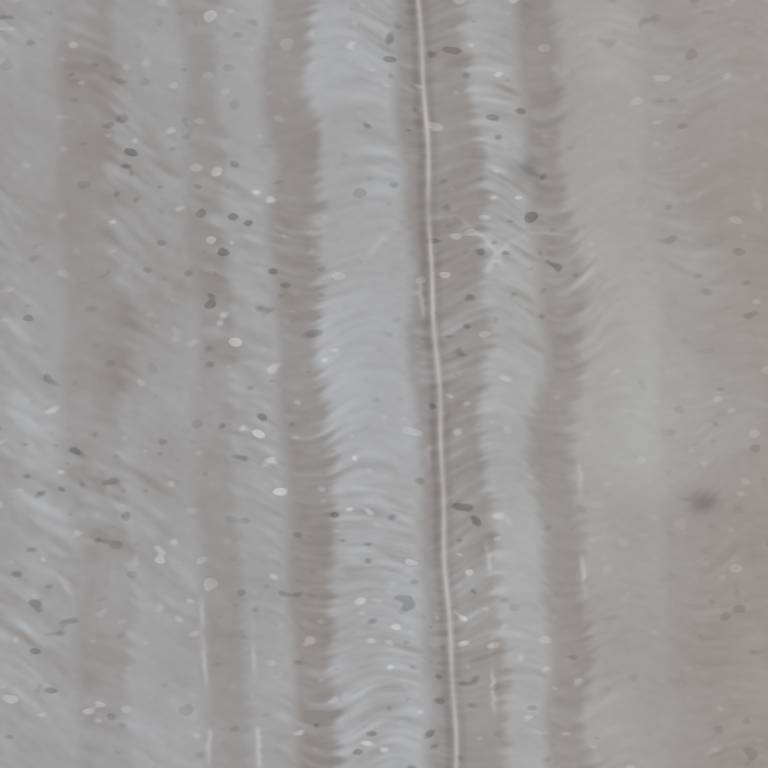
Write a Shadertoy shader that draws this texture.

```glsl
const vec3 WARM_GREY = vec3(0.562, 0.549, 0.541);
const vec3 COOL_GREY = vec3(0.668, 0.672, 0.680);
const vec3 BEIGE_SHIFT = vec3(0.006, 0.000, -0.018);
const vec3 SEAM_LIGHT = vec3(0.735, 0.720, 0.705);
const float SEAM_X = 0.546;
const float SEAM_LEAN = 0.048;
const float SEAM_WIDTH = 0.0032;
const float STROKE_CONTRAST = 0.27;
const float SCUFF_CONTRAST = 0.24;
const float PATCH_CONTRAST = 0.22;
const float PIT_DEPTH = 0.11;
const float RIDGE_GLOW = 0.085;
const int RIDGES = 7;
const int ARCS = 5;

// Trowel bands: centre, half width, brightness
const int BANDS = 12;
const vec3 BAND[BANDS] = vec3[](
    vec3(0.03, 0.030, 0.15), vec3(0.10, 0.032, -0.30), vec3(0.18, 0.045, 0.20),
    vec3(0.25, 0.026, -0.22), vec3(0.31, 0.030, 0.18), vec3(0.368, 0.025, -0.42),
    vec3(0.455, 0.056, 0.38), vec3(0.532, 0.014, -0.38), vec3(0.580, 0.030, -0.34),
    vec3(0.645, 0.030, 0.28), vec3(0.700, 0.024, -0.32), vec3(0.780, 0.055, 0.16));

const vec2 STAINS[2] = vec2[](vec2(0.685, 0.780), vec2(0.915, 0.345));

vec3 hash3(vec2 p) {
    vec3 q = fract(vec3(p.xyx) * vec3(0.1031, 0.1030, 0.0973));
    q += dot(q, q.yxz + 33.33);
    return fract((q.xxy + q.yzz) * q.zyx);
}

// Cellular noise: soft light and dark grains, one per cell, zero mean
float grain(vec2 p) {
    vec2 cell = floor(p);
    float sum = 0.0;
    for (int j = -1; j <= 1; j++)
    for (int i = -1; i <= 1; i++) {
        vec2 c = cell + vec2(i, j);
        vec3 h = hash3(c + 57.0);
        vec2 d = p - c - h.xy;
        float k = max(0.0, 1.0 - dot(d, d));
        sum += (2.0 * h.z - 1.0) * k * k;
    }
    return sum;
}

float line(float d, float width) {
    return exp(-d * d / (width * width));
}

float bandTone(float x) {
    float tone = 0.0;
    for (int i = 0; i < BANDS; i++) {
        float edge = abs(x - BAND[i].x) - BAND[i].y;
        tone += BAND[i].z * (1.0 - smoothstep(-0.010, 0.012, edge));
    }
    return tone;
}

void mainImage(out vec4 fragColor, in vec2 fragCoord) {
    vec2 uv = fragCoord / iResolution.xy;
    float x = uv.x - SEAM_LEAN * (1.0 - uv.y);
    float left = 1.0 - smoothstep(0.24, 0.42, uv.x);
    float right = smoothstep(0.66, 0.85, uv.x);

    // Horizontal chatter strokes that bow, and diagonal scuffs at the left
    float bow = 0.012 * sin(x * 38.0) + 0.025 * grain(uv * vec2(9.0, 6.0));
    float strokes = grain(vec2(x * 24.0, (uv.y + bow) * 125.0));
    strokes += 0.5 * grain(vec2(x * 55.0 + 9.0, (uv.y + bow) * 190.0));
    float slant = uv.y + 0.45 * uv.x + 0.5 * bow;
    float scuffs = grain(vec2(uv.x * 22.0 + 40.0, slant * 78.0));
    scuffs += 0.6 * grain(vec2(uv.x * 60.0, slant * 120.0 + 7.0));

    // Frayed vertical bands over broad mottling
    float patches = grain(uv * vec2(7.0, 5.0) + 20.0);
    float mottle = grain(uv * vec2(19.0, 13.0) + 5.0);
    float fray = 0.010 * grain(vec2(x * 8.0, uv.y * 11.0) + 3.0)
               + 0.007 * mix(strokes, scuffs, left);
    float tone = 0.49 + bandTone(x + fray + 0.016 * left * patches) * (1.0 - 0.3 * left);
    tone += PATCH_CONTRAST * (patches + 0.55 * mottle) * mix(0.75, 1.2, left);

    // Wide pale fan and darker margin at the right
    float fan = length((uv - vec2(0.86, 0.45)) * vec2(1.0, 1.15)) + fray;
    tone += 0.22 * (1.0 - smoothstep(0.08, 0.15, fan));
    tone -= 0.16 * smoothstep(0.82, 0.96, uv.x);

    // Fine relief, strongest in irregular clusters
    float cluster = smoothstep(-0.45, 0.65, grain(vec2(x * 13.0, uv.y * 8.0) + 70.0));
    float relief = mix(1.0, 0.42, right) * mix(0.35, 1.15, cluster);
    tone += relief * mix(STROKE_CONTRAST * strokes, SCUFF_CONTRAST * scuffs, left);
    tone += 0.05 * grain(uv * vec2(120.0, 150.0));

    vec3 color = mix(WARM_GREY, COOL_GREY, clamp(tone, -0.15, 1.2));
    color += BEIGE_SHIFT * smoothstep(0.5, 1.0, uv.x);

    // Small dark pits and bright chips
    float specks = grain(vec2(uv.x * 62.0, uv.y * 92.0) + 11.0);
    color -= PIT_DEPTH * smoothstep(0.72, 1.25, specks) * relief;
    color += PIT_DEPTH * smoothstep(0.78, 1.3, -specks) * relief;

    // Broken upright ridges and curved trowel edges
    float broken = smoothstep(-0.1, 0.6, grain(uv * vec2(12.0, 26.0) + 31.0));
    float glow = 0.0;
    for (int i = 0; i < RIDGES; i++) {
        vec3 h = hash3(vec2(float(i), 4.0));
        float ridgeX = (float(i) + h.x) / float(RIDGES) + 0.3 * fray;
        float reach = 1.0 - smoothstep(0.08, 0.16, abs(uv.y - 0.1 - 0.5 * h.y));
        glow += line(x - ridgeX, 0.0035) * reach;
    }
    for (int i = 0; i < ARCS; i++) {
        vec3 h = hash3(vec2(float(i), 19.0));
        vec2 p = uv - vec2(0.75 * h.x, 0.15 + 0.5 * h.y);
        float ring = length(p) - 0.05 - 0.06 * h.z + 0.4 * fray;
        glow += 0.7 * line(ring, 0.004) * smoothstep(0.0, 0.05, p.y);
    }
    color += RIDGE_GLOW * min(glow, 1.0) * broken;

    // Soft stains
    for (int i = 0; i < 2; i++) {
        float d = length((uv - STAINS[i]) * vec2(0.8, 1.1)) + 0.5 * fray;
        color -= 0.10 * line(d, 0.014);
    }

    // Raised seam with a shadow on either side
    float seam = x - SEAM_X - 0.0015 * sin(uv.y * 17.0) - 0.001 * sin(uv.y * 41.0);
    color -= 0.055 * line(seam + 0.009, 0.006) + 0.03 * line(seam - 0.008, 0.005);
    float wear = 0.68 + 0.25 * grain(vec2(2.0, uv.y * 22.0));
    color = mix(color, SEAM_LIGHT, line(seam, SEAM_WIDTH) * clamp(wear, 0.0, 1.0));

    fragColor = vec4(color, 1.0);
}
```
